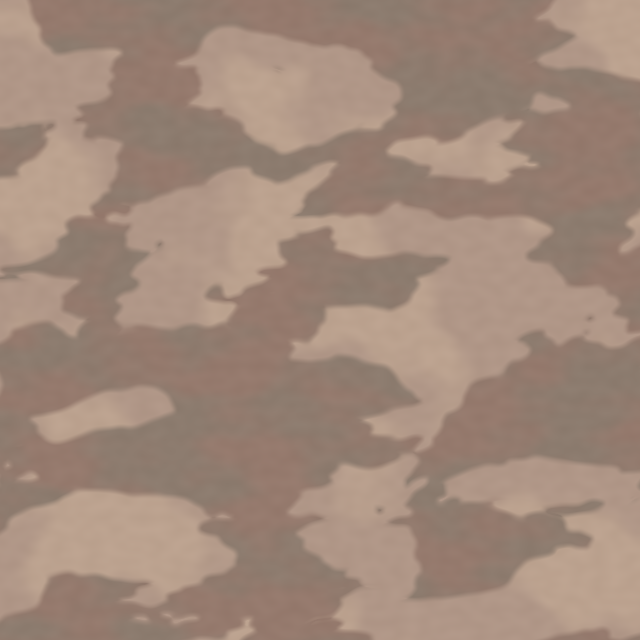
Write a Shadertoy shader that draws this pattern.

```glsl
// Two-tone desert camouflage: soft-edged tan patches stretched sideways over grey-brown
#define PATCH_FREQ vec2(3.1, 6.0)   // patches per canvas, across and up
#define TAN_LEVEL 0.055             // higher leaves less tan
#define EDGE_SOFTNESS 0.0065        // half width of an edge, in canvas units
#define WARP_AMOUNT 0.035
#define DETAIL_GAIN 0.47
#define LIGHT_LEVEL 0.06            // higher leaves less light tan
#define MOTTLE 0.02

const vec3 BROWN_WARM = vec3(0.585, 0.477, 0.427);
const vec3 BROWN_GREY = vec3(0.549, 0.484, 0.433);
const vec3 TAN_MID    = vec3(0.690, 0.590, 0.530);
const vec3 TAN_LIGHT  = vec3(0.735, 0.635, 0.560);

vec2 randomGradient(vec2 cell) {
    vec3 p = fract(cell.xyx * vec3(0.1031, 0.1030, 0.0973));
    p += dot(p, p.yzx + 33.33);
    float angle = 6.28318 * fract((p.x + p.y) * p.z);
    return vec2(cos(angle), sin(angle));
}

// Gradient noise, roughly -0.7 to 0.7
float noise(vec2 p) {
    vec2 i = floor(p), f = p - i;
    vec2 u = f * f * f * (f * (f * 6.0 - 15.0) + 10.0);
    vec2 e = vec2(0.0, 1.0);
    float a = dot(randomGradient(i), f);
    float b = dot(randomGradient(i + e.yx), f - e.yx);
    float c = dot(randomGradient(i + e.xy), f - e.xy);
    float d = dot(randomGradient(i + e.yy), f - e.yy);
    return mix(mix(a, b, u.x), mix(c, d, u.x), u.y);
}

// Height field whose upper part forms the tan patches
float patchField(vec2 p) {
    vec2 warp = vec2(noise(p * 5.0 + 17.3), noise(p * 5.0 + 61.7));
    p += WARP_AMOUNT * warp * vec2(1.6, 0.8);
    p.y -= 0.08 * p.x;
    vec2 q = p * PATCH_FREQ + vec2(40.4, 23.7);
    float sum = 0.0, gain = 1.0;
    for (int octave = 0; octave < 4; octave++) {
        sum += gain * noise(q);
        q = q * 2.03 + vec2(19.1, 7.4);
        gain *= DETAIL_GAIN;
    }
    return sum - TAN_LEVEL;
}

// Approximate signed distance to the patch outline
float patchDistance(vec2 p) {
    vec2 h = vec2(0.003, 0.0);
    float f = patchField(p);
    vec2 slope = vec2(patchField(p + h.xy) - patchField(p - h.xy),
                      patchField(p + h.yx) - patchField(p - h.yx)) / (2.0 * h.x);
    return f / max(length(slope), 0.8);
}

void mainImage(out vec4 fragColor, in vec2 fragCoord) {
    vec2 uv = fragCoord / iResolution.y;

    // Brown ground drifting between warm and grey
    float drift = noise(uv * vec2(6.0, 11.0) + 83.0) + 0.5 * noise(uv * vec2(15.0, 28.0) + 31.0);
    vec3 ground = mix(BROWN_WARM, BROWN_GREY, smoothstep(-0.4, 0.4, drift));

    // Tan with gently faded lighter areas
    float fade = noise(uv * vec2(3.5, 5.0) + 7.9) + 0.3 * noise(uv * 13.0 + 51.0);
    vec3 cloth = mix(TAN_MID, TAN_LIGHT, smoothstep(-0.12, 0.12, fade - LIGHT_LEVEL));

    // Soft-edged patches, then faint mottling
    float softness = max(EDGE_SOFTNESS, 0.7 / iResolution.y);
    float cover = smoothstep(-softness, softness, patchDistance(uv));
    vec3 color = mix(ground, cloth, cover);
    color += MOTTLE * noise(uv * vec2(38.0, 55.0) + 11.0);

    fragColor = vec4(color, 1.0);
}
```
